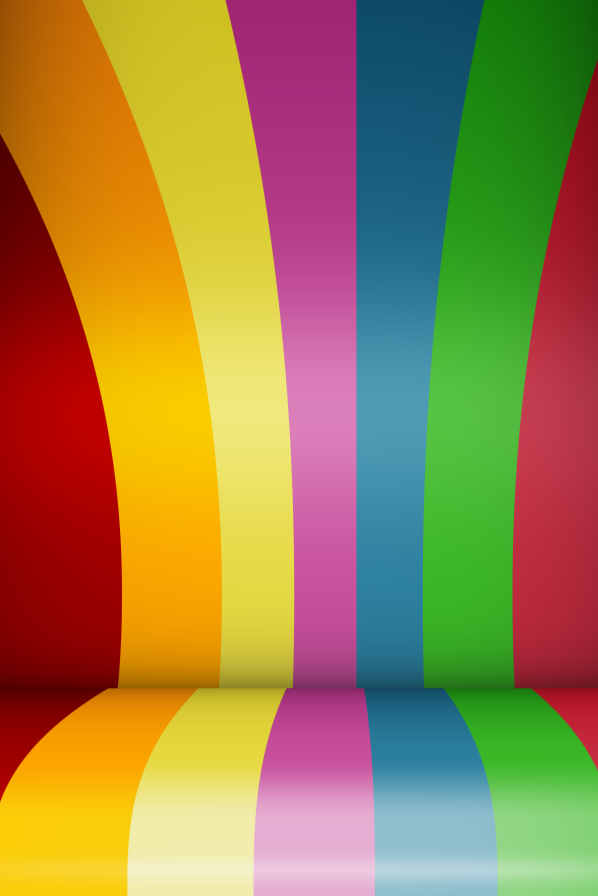
This background is drawn by a WebGL 2 fragment shader. Its source:

```glsl
#version 300 es
precision highp float;

uniform vec2 u_resolution;
out vec4 fragColor;

const float CREASE = 0.2318;

// Stripe paints, left to right: in shade, in even light, in the highlight
const vec3 SHADED[7] = vec3[7](
    vec3(0.32, 0.00, 0.00), vec3(0.85, 0.45, 0.02), vec3(0.81, 0.75, 0.13),
    vec3(0.63, 0.14, 0.45), vec3(0.05, 0.29, 0.41), vec3(0.08, 0.51, 0.04),
    vec3(0.70, 0.03, 0.09));
const vec3 PLAIN[7] = vec3[7](
    vec3(0.62, 0.00, 0.00), vec3(0.99, 0.64, 0.00), vec3(0.90, 0.85, 0.25),
    vec3(0.78, 0.31, 0.61), vec3(0.17, 0.50, 0.62), vec3(0.23, 0.72, 0.15),
    vec3(0.78, 0.17, 0.25));
const vec3 LIT[7] = vec3[7](
    vec3(0.78, 0.00, 0.00), vec3(0.98, 0.80, 0.00), vec3(0.94, 0.91, 0.48),
    vec3(0.86, 0.50, 0.73), vec3(0.31, 0.61, 0.71), vec3(0.34, 0.77, 0.26),
    vec3(0.82, 0.25, 0.33));

// Stripe borders: resting position and sideways bend
const vec2 WALL[6] = vec2[6](
    vec2(0.204, -0.348), vec2(0.371, -0.234), vec2(0.492, -0.115),
    vec2(0.596, 0.0), vec2(0.707, 0.103), vec2(0.857, 0.178));
const vec2 FLOOR[6] = vec2[6](
    vec2(-0.020, 0.201), vec2(0.213, 0.119), vec2(0.424, 0.055),
    vec2(0.627, -0.018), vec2(0.832, -0.090), vec2(1.033, -0.145));

struct Paint { vec3 shaded; vec3 plain; vec3 lit; float gloss; };

// Blend the paints across the curved borders
Paint stripes(float x, float bend, vec2 borders[6]) {
    Paint p = Paint(SHADED[0], PLAIN[0], LIT[0], 0.1);
    for (int i = 0; i < 6; i++) {
        float d = x - borders[i].x - borders[i].y * bend;
        float k = clamp(d / max(fwidth(d), 1e-5) + 0.5, 0.0, 1.0);
        p.shaded = mix(p.shaded, SHADED[i + 1], k);
        p.plain = mix(p.plain, PLAIN[i + 1], k);
        p.lit = mix(p.lit, LIT[i + 1], k);
        p.gloss = mix(p.gloss, i == 0 ? 0.1 : 1.0, k);
    }
    return p;
}

float bell(float d, float width) {
    return exp(-0.5 * d * d / (width * width));
}

vec3 wall(vec2 uv, float side) {
    Paint p = stripes(uv.x, pow(abs(uv.y - 0.336) / 0.664, 2.1), WALL);
    float height = clamp((uv.y - 0.48) / 0.52, 0.0, 1.0);
    vec3 col = mix(p.plain, p.shaded, height);
    col = mix(col, p.lit, bell(uv.y - 0.54, 0.085));
    // Contact shadow and darker sides
    col *= 1.0 - 0.4 * exp(-max(uv.y - CREASE, 0.0) / 0.03);
    return col * (1.0 - side * (0.16 + 0.16 * height));
}

vec3 ground(vec2 uv, float side) {
    Paint p = stripes(uv.x, pow(uv.y / CREASE, 2.9), FLOOR);
    float depth = max(CREASE - uv.y, 0.0);
    vec3 col = mix(p.shaded, p.plain, smoothstep(-0.05, 0.085, depth));
    col *= 1.0 - 0.22 * exp(-depth / 0.012);
    // Broad sheen, then a narrow glare near the front
    float sheen = smoothstep(0.075, 0.15, depth);
    col = mix(col, p.lit, sheen);
    col = mix(col, vec3(0.95), p.gloss * 0.40 * sheen * (1.0 - 0.3 * side));
    float glare = bell(uv.y - 0.029, 0.010) * (1.0 - 0.4 * side);
    return mix(col, vec3(0.97), glare * mix(0.15, 0.38, p.gloss));
}

void main() {
    vec2 uv = gl_FragCoord.xy / u_resolution;
    float side = pow(abs(uv.x * 2.0 - 1.0), 4.0);
    float above = clamp((uv.y - CREASE) * u_resolution.y + 0.5, 0.0, 1.0);
    vec3 col = mix(ground(uv, side), wall(uv, side), above);
    fragColor = vec4(col, 1.0);
}
```
